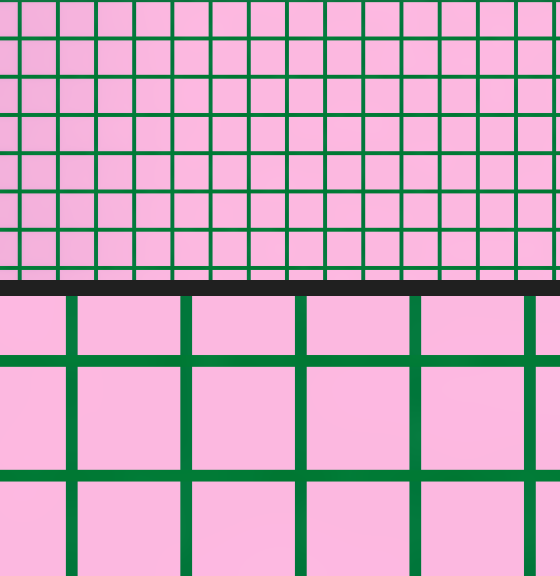
Top, the full canvas; bottom, a detail of the centre.
A WebGL 2 fragment shader for this pattern:

```glsl
#version 300 es
precision highp float;

uniform vec2 u_resolution;
out vec4 fragColor;

// Lengths are fractions of the canvas height
#define PITCH vec2(0.13635, 0.13660)
#define FIRST_LINE vec2(0.0703, 0.0430)
#define LINE_WIDTH 0.0140
#define PINK vec3(0.990, 0.722, 0.880)
#define GREEN_ACROSS vec3(0.000, 0.480, 0.210)
#define GREEN_DOWN vec3(0.008, 0.470, 0.235)
#define LEFT_SHADE 0.035
#define EDGE_SHADE 0.030
#define INK_WEAR 0.030

float hash(vec2 p) {
  vec3 q = fract(vec3(p.xyx) * 0.1031);
  q += dot(q, q.yzx + 33.33);
  return fract((q.x + q.y) * q.z);
}

float valueNoise(vec2 p) {
  vec2 cell = floor(p);
  vec2 f = fract(p);
  f = f * f * (3.0 - 2.0 * f);
  float low = mix(hash(cell), hash(cell + vec2(1.0, 0.0)), f.x);
  float high = mix(hash(cell + vec2(0.0, 1.0)), hash(cell + 1.0), f.x);
  return mix(low, high, f.y);
}

// Distance to the nearest line centre: x for vertical, y for horizontal
vec2 gridDistance(vec2 p) {
  vec2 phase = (p - FIRST_LINE) / PITCH;
  return abs(fract(phase + 0.5) - 0.5) * PITCH;
}

void main() {
  vec2 p = gl_FragCoord.xy / u_resolution.y;
  float pixel = 1.0 / u_resolution.y;
  vec2 edge = gridDistance(p) - 0.5 * LINE_WIDTH;

  // Paper, a little darker to the left and beside the lines there
  float leftness = 1.0 - smoothstep(0.0, 0.75, p.x);
  float nearLine = exp(-max(min(edge.x, edge.y), 0.0) / 0.008);
  float shade = leftness * (LEFT_SHADE + EDGE_SHADE * nearLine);
  shade += 0.006 * (valueNoise(p * 9.0) - 0.5);
  vec3 color = PINK * (1.0 - shade * vec3(1.0, 1.1, 0.6));

  // Ink, with faint unevenness and a greyer top edge
  vec2 cover = 1.0 - smoothstep(-0.6 * pixel, 0.6 * pixel, edge);
  float wear = INK_WEAR * (valueNoise(p * vec2(24.0, 18.0)) - 0.5);
  float topFade = smoothstep(0.985, 1.0, p.y);
  vec3 across = mix(GREEN_ACROSS, vec3(0.10, 0.43, 0.28), 0.6 * topFade);
  color = mix(color, GREEN_DOWN + wear, cover.x);
  color = mix(color, across + wear, cover.y);

  fragColor = vec4(clamp(color, 0.0, 1.0), 1.0);
}
```
